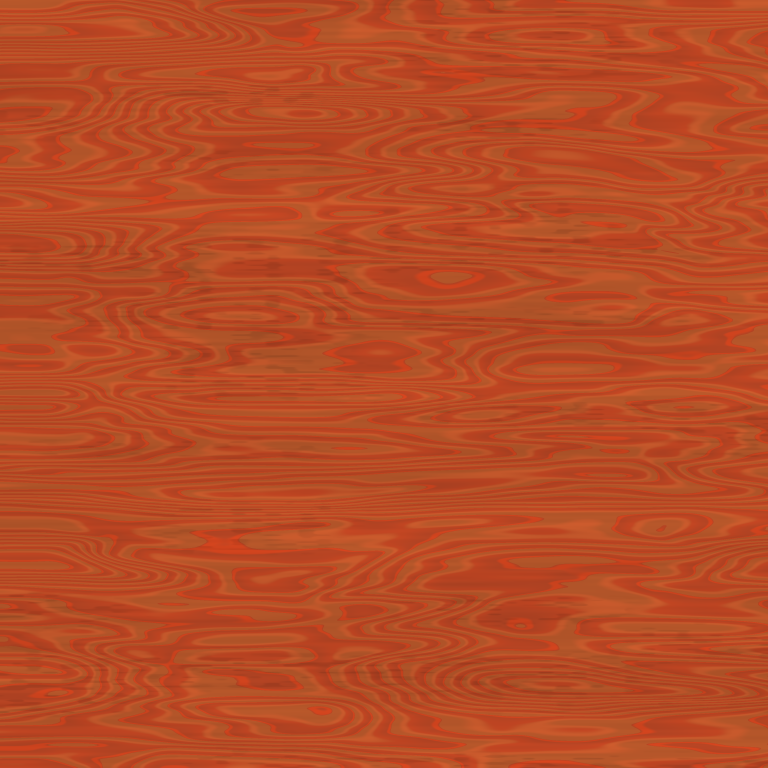
This texture is drawn by a Shadertoy shader. Its source:

```glsl
const vec3 BROWN = vec3(0.695, 0.33, 0.16);
const vec3 AMBER = vec3(0.78, 0.345, 0.17);
const vec3 RED = vec3(0.745, 0.265, 0.13);
const vec3 DEEP_RED = vec3(0.685, 0.26, 0.135);
const vec3 SCARLET = vec3(0.83, 0.26, 0.11);
const int SAMPLES = 4;

float hash(vec2 p) {
    return fract(sin(dot(p, vec2(127.1, 311.7))) * 43758.5453);
}

float noise(vec2 p) {
    vec2 cell = floor(p);
    vec2 f = p - cell;
    f = f * f * f * (f * (f * 6.0 - 15.0) + 10.0);
    float low = mix(hash(cell), hash(cell + vec2(1.0, 0.0)), f.x);
    float high = mix(hash(cell + vec2(0.0, 1.0)), hash(cell + vec2(1.0)), f.x);
    return mix(low, high, f.y);
}

// Height field stretched along the plank; its contours are the rings
float grainHeight(vec2 p) {
    p.x += 0.13 * (noise(p * vec2(4.0, 17.0) + 31.0) - 0.5);
    p.x += 0.03 * (noise(p * vec2(13.0, 50.0) + 37.0) - 0.5);
    p.y += 0.025 * (noise(p * vec2(3.0, 4.0) + 57.0) - 0.5);
    float broad = noise(p * vec2(2.7, 19.0) + 3.0);
    float medium = noise(p * vec2(5.5, 39.0) + 17.0);
    float small = noise(p * vec2(12.0, 83.0) + 43.0);
    return 0.70 * broad + 0.25 * medium + 0.05 * small;
}

// One growth ring: flat brown, amber rim, red fading deeper, scarlet line
vec3 ringColor(float phase) {
    vec3 red = mix(RED, DEEP_RED, smoothstep(0.45, 0.92, phase));
    vec3 color = mix(BROWN, red, smoothstep(0.38, 0.56, phase));
    float rim = smoothstep(0.22, 0.38, phase) * (1.0 - smoothstep(0.40, 0.54, phase));
    color = mix(color, AMBER, 0.85 * rim);
    float line = smoothstep(0.88, 0.93, phase) * (1.0 - smoothstep(0.97, 1.0, phase));
    return mix(color, SCARLET, 0.8 * line);
}

vec3 wood(vec2 p) {
    vec3 color = ringColor(fract(grainHeight(p) * 14.0));

    // Soft bands of light and shade
    float bands = noise(p * vec2(2.0, 18.0) + 71.0) - 0.5;
    float patches = noise(p * vec2(6.0, 37.0) + 89.0) - 0.5;
    color *= 1.0 + 0.055 * bands + 0.035 * patches;

    // Fine fibres and faint dark pores
    float fibres = noise(p * vec2(7.0, 230.0) + 11.0) - 0.5;
    float pores = noise(p * vec2(45.0, 330.0) + 23.0);
    float poreArea = smoothstep(0.45, 0.8, noise(p * vec2(3.0, 24.0) + 97.0));
    color *= 1.0 + 0.06 * fibres;
    return color * (1.0 - 0.09 * poreArea * smoothstep(0.55, 0.85, pores));
}

void mainImage(out vec4 fragColor, in vec2 fragCoord) {
    // Average a grid of samples to smooth the thin lines
    vec3 sum = vec3(0.0);
    for (int j = 0; j < SAMPLES; j++) {
        for (int i = 0; i < SAMPLES; i++) {
            vec2 offset = (vec2(i, j) + 0.5) / float(SAMPLES) - 0.5;
            sum += wood((fragCoord + offset) / iResolution.y);
        }
    }
    fragColor = vec4(sum / float(SAMPLES * SAMPLES), 1.0);
}
```
